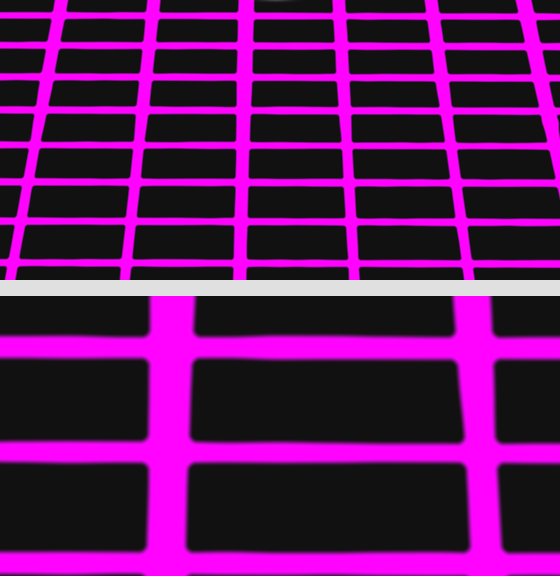
Top, the full canvas; bottom, a detail of the centre.
Give the GLSL for this pattern, as a WebGL 2 fragment shader.

```glsl
#version 300 es
precision highp float;
// Neon magenta grid over near-black tiles, seen in mild perspective.
// Canvas points are projected to grid columns and rows; the distance to the
// rounded tile in each cell gives bars with soft, slightly uneven edges.
uniform vec2 u_resolution;
out vec4 fragColor;

float hash(vec2 p) {
  return fract(sin(dot(p, vec2(127.1, 311.7))) * 4375.85);
}

float noise(vec2 p) {
  vec2 i = floor(p), f = fract(p);
  f = f * f * (3.0 - 2.0 * f);
  return mix(mix(hash(i), hash(i + vec2(1, 0)), f.x),
             mix(hash(i + vec2(0, 1)), hash(i + vec2(1, 1)), f.x), f.y);
}

// Distance to a round-cornered tile: negative inside it, positive on the bars.
float roundedTile(vec2 edge, float radius) {
  vec2 q = edge + radius;
  return length(max(q, 0.0)) + min(max(q.x, q.y), 0.0) - radius;
}

void main() {
  // x runs 0..2 rightward, y runs 0..1 downward from the top edge
  vec2 p = gl_FragCoord.xy / u_resolution;
  p = vec2(2.0 * p.x, 1.0 - p.y);

  // Perspective: the vanishing point lies far above the canvas
  float depth = p.y + 4.112;
  float tiltedDepth = depth - 0.0025 * p.x;
  vec2 grid = vec2(12.463 * (p.x - 0.979) / depth + 0.3,
                   0.03 - 166.8 / tiltedDepth);
  vec2 cellSize = vec2(depth / 12.463, tiltedDepth * tiltedDepth / 166.8);
  vec2 line = floor(grid + 0.5);
  vec2 toLine = abs(grid - line) * cellSize;

  // Half widths: uprights taper downward and differ from line to line
  vec2 halfWidth = vec2(
    mix(0.0245, 0.0200, smoothstep(0.3, 0.55, p.y)) + 0.003 * cos(2.1 * line.x),
    0.0122 + 0.0018 * (hash(line.yy) - 0.5));
  halfWidth += 0.0022 * (noise(p * 16.0) - 0.5);

  // One swollen spot on the right-hand upright
  vec2 swell = (p - vec2(1.98, 0.435)) / vec2(0.06, 0.025);
  halfWidth.x += 0.007 * exp(-dot(swell, swell));

  float tile = roundedTile(halfWidth - toLine, 0.010);
  float softness = max(0.0046, 0.75 / u_resolution.y);
  float glow = smoothstep(-softness, softness, tile);

  // Dark tiles with a faint grey smudge at the top edge
  vec2 smudge = (p - vec2(0.985, 0.0)) / vec2(0.055, 0.006);
  vec3 dark = vec3(0.067 + 0.2 * exp(-dot(smudge, smudge)));
  vec3 magenta = vec3(1.0, 0.01, 1.0);

  // Green fades late, so the fringe passes through deep purple
  vec3 blend = vec3(glow, pow(glow, 4.0), min(glow * 1.03, 1.0));
  fragColor = vec4(mix(dark, magenta, blend), 1.0);
}
```
